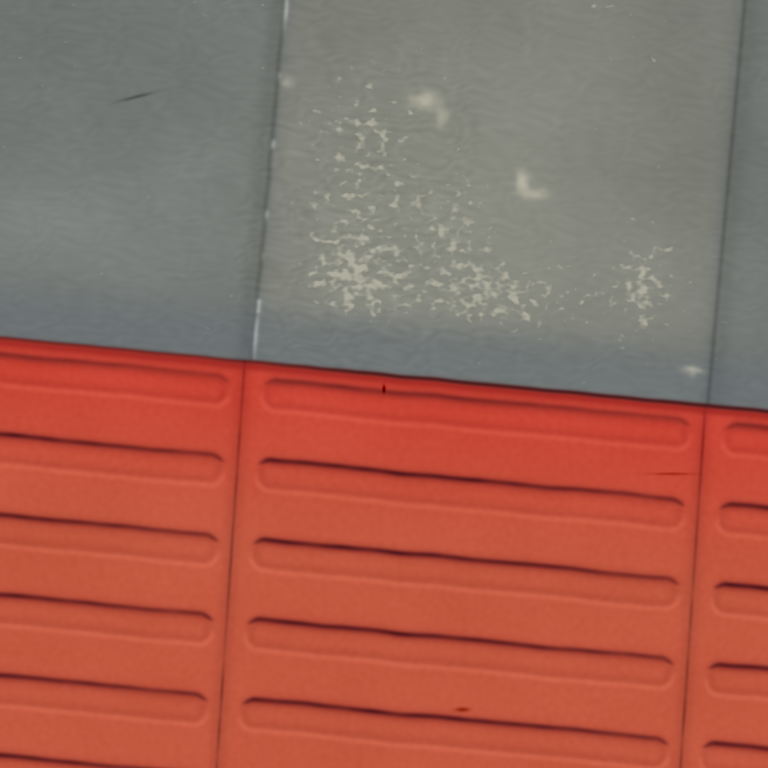
A Shadertoy shader for this texture:

```glsl
// A weathered grey sheet lies above red ribbed panels, split by a sloping edge.
// Ribs are repeated rounded boxes in sheared panel space; the pale flaking
// is gradient noise thresholded by a few soft density patches.

vec2 hashGradient(vec2 cell) {
    vec3 h = fract(vec3(cell.xyx) * vec3(0.1031, 0.103, 0.0973));
    h += dot(h, h.yzx + 33.33);
    return fract((h.xx + h.yz) * h.zy) * 2.0 - 1.0;
}

float gradientNoise(vec2 p) {
    vec2 i = floor(p), f = fract(p);
    vec2 u = f * f * f * (f * (f * 6.0 - 15.0) + 10.0);
    float a = dot(hashGradient(i), f);
    float b = dot(hashGradient(i + vec2(1, 0)), f - vec2(1, 0));
    float c = dot(hashGradient(i + vec2(0, 1)), f - vec2(0, 1));
    float d = dot(hashGradient(i + vec2(1, 1)), f - vec2(1, 1));
    return mix(mix(a, b, u.x), mix(c, d, u.x), u.y);
}

float fbm(vec2 p) {
    float sum = 0.0, gain = 0.6;
    for (int i = 0; i < 4; i++) {
        sum += gain * gradientNoise(p);
        p = mat2(1.6, 1.2, -1.2, 1.6) * p + 7.3;
        gain *= 0.5;
    }
    return sum;
}

float blob(vec2 p, vec2 center, vec2 radius) {
    vec2 d = (p - center) / radius;
    return exp(-dot(d, d));
}

float line(float d, float width) {
    return exp(-d * d / (width * width));
}

float roundBox(vec2 p, vec2 halfSize, float r) {
    vec2 d = abs(p) - halfSize + r;
    return length(max(d, 0.0)) + min(max(d.x, d.y), 0.0) - r;
}

vec3 greySheet(vec2 p, float depth) {
    float leftSeam = p.x - 0.371 + 0.092 * p.y + 0.002 * gradientNoise(p.yy * 18.0);
    float rightSeam = p.x - 0.97 + 0.092 * p.y;
    float middle = smoothstep(-0.01, 0.03, leftSeam) * (1.0 - smoothstep(-0.03, 0.01, rightSeam));

    // Broad tone, cooler along the lower edge
    vec3 color = mix(vec3(0.445, 0.46, 0.445), vec3(0.485, 0.49, 0.46), middle);
    color += 0.055 * fbm(p * vec2(5.0, 7.0));
    color += 0.05 * blob(p, vec2(0.1, 0.31), vec2(0.2, 0.08));
    color += vec3(0.045, 0.045, 0.035) * blob(p, vec2(0.62, 0.26), vec2(0.25, 0.22));
    color = mix(color, vec3(0.42, 0.445, 0.455), 0.75 * smoothstep(-0.1, -0.035, depth));

    // Fine ripples
    float ripple = gradientNoise(p * vec2(55.0, 130.0) + 2.0 * gradientNoise(p * 20.0));
    color += ripple * (0.025 + 0.05 * blob(p, vec2(0.48, 0.28), vec2(0.13, 0.18)));

    // Flaking patches
    float density = 0.68 * blob(p, vec2(0.47, 0.2), vec2(0.085, 0.12))
        + 0.85 * blob(p, vec2(0.455, 0.365), vec2(0.07, 0.075))
        + 0.6 * blob(p, vec2(0.59, 0.29), vec2(0.055, 0.06))
        + 0.9 * blob(p, vec2(0.64, 0.385), vec2(0.11, 0.055))
        + 0.85 * blob(p, vec2(0.835, 0.375), vec2(0.05, 0.07))
        + 0.35 * blob(p, vec2(0.79, 0.02), vec2(0.06, 0.05));
    density *= 1.0 - smoothstep(-0.085, -0.045, depth);
    float flakes = gradientNoise(p * vec2(65.0, 85.0)) + 0.55 * gradientNoise(p * vec2(130.0, 170.0) + 9.0);
    float pale = 0.7 * smoothstep(0.52, 1.05, flakes + 0.8 * density);
    pale += 0.12 * density;

    // Separate chips with ragged outlines
    vec2 chip = p + 0.007 * vec2(gradientNoise(p * 70.0), gradientNoise(p * 70.0 + 31.0));
    pale += 0.85 * blob(chip, vec2(0.553, 0.131), vec2(0.018, 0.011));
    pale += 0.6 * blob(chip, vec2(0.575, 0.152), vec2(0.009, 0.014));
    pale += 0.9 * blob(chip, vec2(0.681, 0.238), vec2(0.009, 0.014));
    pale += 0.7 * blob(chip, vec2(0.697, 0.253), vec2(0.016, 0.007));
    pale += 0.7 * blob(chip, vec2(0.903, 0.482), vec2(0.013, 0.006));
    pale += 0.5 * blob(chip, vec2(0.374, 0.107), vec2(0.008, 0.007));
    color = mix(color, vec3(0.72, 0.71, 0.64), min(pale, 0.9));

    // Seams, worn pale in places
    color -= 0.075 * line(leftSeam, 0.004) + 0.035 * line(leftSeam + 0.01, 0.012);
    color -= 0.07 * line(rightSeam, 0.0035) + 0.03 * line(rightSeam - 0.008, 0.014);
    float wear = smoothstep(0.05, 0.3, gradientNoise(vec2(3.0, p.y * 34.0)))
        + blob(p, vec2(0.332, 0.435), vec2(0.03, 0.035)) + blob(p, vec2(0.37, 0.01), vec2(0.03, 0.025));
    color += 0.22 * min(wear, 1.0) * line(leftSeam - 0.002, 0.0035);

    // Small dark scratch
    color -= 0.13 * blob(p, vec2(0.178, 0.126 - 0.25 * (p.x - 0.178)), vec2(0.022, 0.0025));
    return color;
}

vec3 redPanels(vec2 p, float depth) {
    vec3 color = mix(vec3(0.79, 0.27, 0.21), vec3(0.765, 0.345, 0.25), smoothstep(0.0, 0.25, depth));
    color += 0.035 * fbm(p * vec2(6.0, 9.0)) + 0.018 * gradientNoise(p * 110.0);

    // Panel cells across, rib rows down
    float across = p.x + 0.069 * p.y - 0.351;
    float inPanel = mod(across, 0.604);
    float row = floor((depth - 0.0) / 0.1045);
    float wobble = 0.003 * gradientNoise(vec2(p.x * 9.0, row * 3.7));
    vec2 rib = vec2(inPanel - 0.306, mod(depth, 0.1045) - 0.042 + wobble);
    float d = roundBox(rib, vec2(0.28, 0.02), 0.018);
    float upper = 1.0 - smoothstep(-0.017, -0.009, rib.y);
    float along = smoothstep(-0.29, -0.26, rib.x) * (1.0 - 0.4 * smoothstep(-0.05, 0.28, rib.x));
    float strength = (row < 0.5 ? 0.45 : 0.9) * along * (0.85 + 0.4 * gradientNoise(p * 28.0));
    color -= vec3(0.05, 0.035, 0.025) * line(d + 0.005, 0.008);
    color += vec3(0.065, 0.06, 0.05) * line(d, 0.0045) * smoothstep(-0.012, 0.014, rib.y);
    color = mix(color, vec3(0.58, 0.19, 0.16), 0.5 * upper * along * line(d + 0.003, 0.009));
    color = mix(color, vec3(0.3, 0.08, 0.1), clamp(upper * strength, 0.0, 1.0) * line(d, 0.0035));

    // Panel seams and small nicks
    float seam = min(inPanel, 0.604 - inPanel);
    color -= vec3(0.15, 0.08, 0.05) * line(seam, 0.0025) * (0.75 + gradientNoise(p * 25.0));
    color -= vec3(0.06, 0.035, 0.025) * line(seam, 0.011);
    color -= 0.2 * blob(p, vec2(0.602, 0.924), vec2(0.009, 0.003));
    color -= 0.3 * blob(p, vec2(0.5, 0.506), vec2(0.002, 0.005));
    color -= 0.12 * blob(p, vec2(0.875, 0.617), vec2(0.025, 0.002));
    return color;
}

void mainImage(out vec4 fragColor, in vec2 fragCoord) {
    vec2 p = fragCoord / iResolution.xy;
    p.y = 1.0 - p.y;
    float depth = p.y - 0.439 - 0.096 * p.x + 0.0015 * gradientNoise(vec2(p.x * 22.0, 4.0));
    float soft = max(0.0015, 1.0 / iResolution.y);
    vec3 color = mix(greySheet(p, depth), redPanels(p, depth), smoothstep(-soft, soft, depth));

    // Shadow under the overlapping edge
    color = mix(color, vec3(0.58, 0.13, 0.12), 0.65 * line(depth - 0.007, 0.006));
    color = mix(color, vec3(0.24, 0.1, 0.11), (0.5 + 0.35 * smoothstep(0.25, 0.5, p.x)) * line(depth - 0.001, 0.0032));
    fragColor = vec4(clamp(color, 0.0, 1.0), 1.0);
}
```
